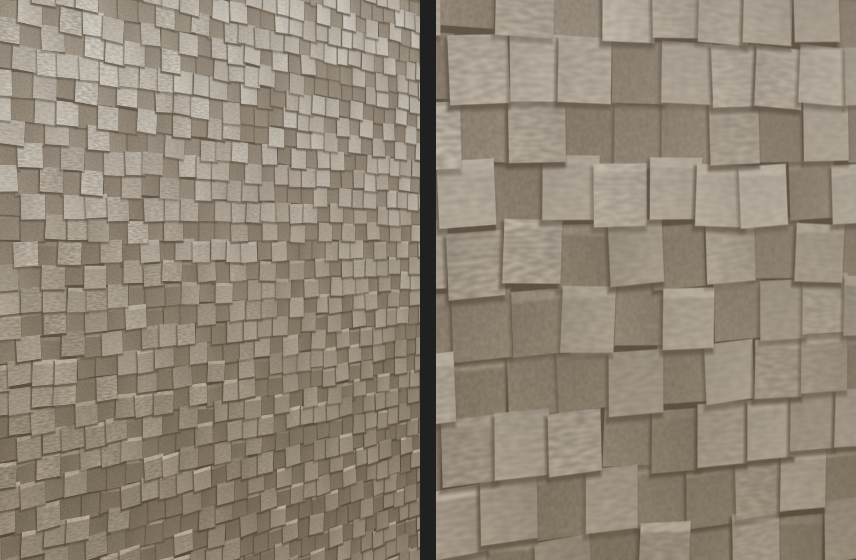
Left: the whole. Right: its middle third, enlarged.
Write a Shadertoy shader that draws this texture.

```glsl
float hash(vec2 p) {
    return fract(sin(dot(p, vec2(127.1, 311.7))) * 4375.85);
}

vec2 gradientAt(vec2 p) {
    float angle = 6.2832 * hash(p);
    return vec2(cos(angle), sin(angle));
}

float gradientNoise(vec2 p) {
    vec2 i = floor(p), f = fract(p);
    vec2 w = f * f * f * (f * (f * 6.0 - 15.0) + 10.0);
    vec2 e = vec2(1, 0);
    float low = mix(dot(gradientAt(i), f), dot(gradientAt(i + e), f - e), w.x);
    float high = mix(dot(gradientAt(i + e.yx), f - e.yx), dot(gradientAt(i + 1.0), f - 1.0), w.x);
    return mix(low, high, w.y);
}

float boxDistance(vec2 p, vec2 halfSize) {
    vec2 d = abs(p) - halfSize;
    return length(max(d, 0.0)) + min(max(d.x, d.y), 0.0);
}

// Surface colour of one woven tile; q is local, -0.5 to 0.5
vec3 tileColor(vec2 q, vec2 id, bool raised, float glow, float ledge, float depth) {
    float tone = hash(id + 5.3);
    vec3 dark = mix(vec3(0.46, 0.41, 0.34), vec3(0.57, 0.53, 0.47), glow);
    vec3 light = mix(vec3(0.58, 0.53, 0.46), vec3(0.77, 0.75, 0.71), glow);
    vec3 color = raised ? mix(dark, light, 0.6 + 0.45 * tone) : mix(dark, light, 0.22 * tone);

    // Wrinkled or cross-hatched grain, with a gentle bulge
    vec2 grainScale = raised ? vec2(4.0, 13.0) : vec2(13.0, 13.0);
    float grain = gradientNoise(q * grainScale + id * 17.0);
    float strength = raised ? 0.07 + 0.16 * hash(id + 8.1) : 0.09;
    color *= 1.0 + grain * strength * smoothstep(0.6, 0.95, depth);
    color *= 1.0 + (hash(id + 2.7) - 0.5) * 0.16 * q.x - 0.06 * q.y;

    // Lit upper lip, slightly tilted
    float lip = smoothstep(0.31, 0.39, q.y + (hash(id + 6.6) - 0.5) * 0.16 * q.x);
    color += vec3(0.15, 0.15, 0.14) * lip * ledge * smoothstep(0.2, 0.8, hash(id + 9.4));
    return color;
}

void mainImage(out vec4 fragColor, in vec2 fragCoord) {
    vec2 p = fragCoord / iResolution.x;
    float height = iResolution.y / iResolution.x;

    // Wall receding to the right
    float depth = 1.0 - 0.35 * p.x;
    vec2 wall = vec2(p.x * 17.4, (p.y - 0.57 * height) * 17.0) / depth;
    float blur = 17.0 / (depth * depth * iResolution.x) + 0.03 * p.x;

    float glow = smoothstep(-0.05, 1.05, p.y / height - 0.08 * p.x);
    glow = clamp(glow + 0.12 * gradientNoise(p * 2.5), 0.0, 1.0);
    float ledge = 1.0 - smoothstep(0.1, 0.85, p.y / height);
    vec3 shadowColor = mix(vec3(0.34, 0.29, 0.23), vec3(0.40, 0.36, 0.31), glow);
    vec3 color = shadowColor;

    // Recessed tiles first, then raised ones, each row over the one below
    for (int layer = 0; layer < 2; layer++) {
        for (int j = -1; j <= 1; j++) {
            float row = floor(wall.y) + float(j);
            float x = wall.x + 0.7 * hash(vec2(row, 3.0));
            for (int i = -1; i <= 1; i++) {
                vec2 id = vec2(floor(x) + float(i), row);
                float parity = mod(id.x + id.y, 2.0);
                bool raised = hash(id) > mix(0.14, 0.66, parity);
                if (raised != (layer == 1)) continue;

                vec2 jitter = vec2(hash(id + 1.7), hash(id + 4.2)) - 0.5;
                vec2 q = vec2(x, wall.y) - id - 0.5 - jitter * vec2(0.14, 0.2);
                q += (hash(id + 7.9) - 0.5) * 0.12 * vec2(-q.y, q.x);
                vec2 halfSize = vec2(0.51, 0.5) + 0.04 * vec2(hash(id + 3.1), hash(id + 6.2));

                // Contact shadow falls below and to the left
                vec2 offset = vec2(0.035, 0.07) * (raised ? 1.0 : 0.6);
                float shade = 1.0 - smoothstep(-0.03, 0.05 + blur, boxDistance(q + offset, halfSize));
                color = mix(color, shadowColor, shade * (0.45 + 0.45 * hash(id + 2.2)));

                float cover = 1.0 - smoothstep(-0.5 * blur, 0.5 * blur, boxDistance(q, halfSize));
                color = mix(color, tileColor(q, id, raised, glow, ledge, depth), cover);
            }
        }
    }

    color *= 1.0 + 0.04 * gradientNoise(p * 150.0);
    fragColor = vec4(color, 1.0);
}
```
